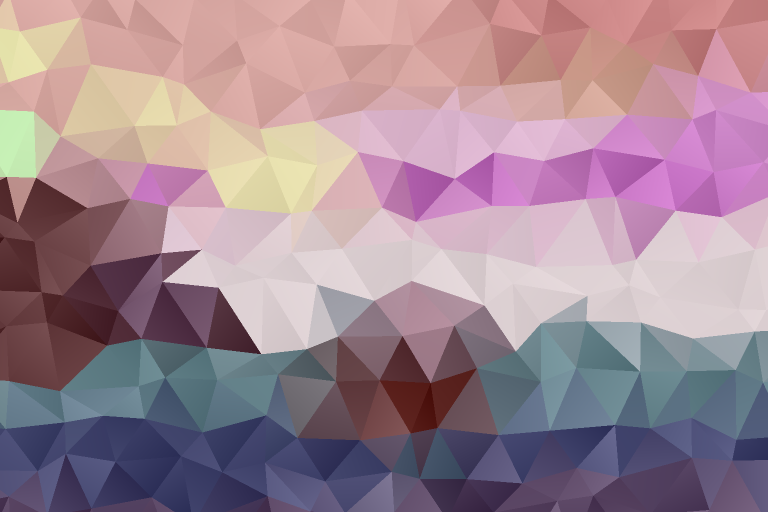
Give the GLSL for this background, as a Shadertoy shader.

```glsl
// Low-poly landscape: a jittered triangular mesh whose facets each take one
// tone from a painted colour field (sky, magenta clouds, pale haze, dark land),
// then receive their own brightness and a slight linear sheen.

const float ASPECT = 1.5;
const float CELL = 0.098;

const vec3 SALMON = vec3(0.83, 0.64, 0.62);
const vec3 CLAY   = vec3(0.77, 0.50, 0.50);
const vec3 TAN    = vec3(0.80, 0.63, 0.54);
const vec3 LEMON  = vec3(0.90, 0.89, 0.67);
const vec3 MINT   = vec3(0.76, 0.94, 0.70);
const vec3 LILAC  = vec3(0.86, 0.71, 0.81);
const vec3 ORCHID = vec3(0.82, 0.56, 0.80);
const vec3 MAGENTA = vec3(0.74, 0.40, 0.74);
const vec3 HAZE   = vec3(0.86, 0.81, 0.82);
const vec3 MAUVE  = vec3(0.64, 0.49, 0.55);
const vec3 PLUM   = vec3(0.37, 0.25, 0.35);
const vec3 MAROON = vec3(0.36, 0.20, 0.21);
const vec3 EMBER  = vec3(0.42, 0.16, 0.13);
const vec3 STEEL  = vec3(0.62, 0.65, 0.68);
const vec3 TEAL   = vec3(0.40, 0.52, 0.55);
const vec3 INDIGO = vec3(0.27, 0.28, 0.44);

vec2 hash2(vec2 p) {
    vec3 q = fract(vec3(p.xyx) * vec3(0.1031, 0.1030, 0.0973));
    q += dot(q, q.yzx + 33.33);
    return fract((q.xx + q.yz) * q.zy);
}

float gradientDot(vec2 cell, vec2 offset) {
    return dot(hash2(cell + 40.0) * 2.0 - 1.0, offset);
}

float gradientNoise(vec2 p) {
    vec2 i = floor(p), f = fract(p), e = vec2(1, 0);
    vec2 u = f * f * (3.0 - 2.0 * f);
    return mix(mix(gradientDot(i, f), gradientDot(i + e, f - e), u.x),
               mix(gradientDot(i + e.yx, f - e.yx), gradientDot(i + 1.0, f - 1.0), u.x), u.y);
}

// Flat-topped elliptical spot, 1 at the centre
float spot(vec2 p, vec2 centre, vec2 radius) {
    vec2 d = (p - centre) / radius;
    float q = dot(d, d);
    return exp(-q * q);
}

vec3 skyColour(vec2 p) {
    vec3 c = SALMON;
    c = mix(c, CLAY, spot(p, vec2(1.27, 0.97), vec2(0.38, 0.15)));
    c = mix(c, LILAC, spot(p, vec2(0.95, 0.72), vec2(0.42, 0.10)));
    c = mix(c, TAN, 0.8 * spot(p, vec2(1.16, 0.84), vec2(0.24, 0.06)));
    c = mix(c, ORCHID, spot(p, vec2(1.46, 0.72), vec2(0.20, 0.15)));
    // Haze, with a lilac fringe under the clouds
    c = mix(c, HAZE, smoothstep(0.64, 0.52, p.y));
    c = mix(c, LILAC, 0.75 * spot(p, vec2(1.13, 0.575), vec2(0.40, 0.06)));
    c = mix(c, LILAC, 0.5 * spot(p, vec2(0.36, 0.58), vec2(0.18, 0.10)));
    // Warm light on the left
    c = mix(c, LEMON, spot(p, vec2(0.03, 0.91), vec2(0.11, 0.06)));
    c = mix(c, LEMON, 0.8 * spot(p, vec2(0.28, 0.77), vec2(0.15, 0.07)));
    c = mix(c, LEMON, 0.9 * spot(p, vec2(0.56, 0.66), vec2(0.17, 0.085)));
    c = mix(c, MINT, spot(p, vec2(0.0, 0.71), vec2(0.10, 0.06)));
    c = mix(c, MAUVE, 0.6 * spot(p, vec2(0.18, 0.66), vec2(0.09, 0.07)));
    // Magenta clouds
    c = mix(c, MAGENTA, 0.85 * spot(p, vec2(0.32, 0.63), vec2(0.07, 0.035)));
    c = mix(c, MAGENTA, 0.9 * spot(p, vec2(0.90, 0.632), vec2(0.20, 0.05)));
    return mix(c, MAGENTA, 0.9 * spot(p, vec2(1.27, 0.655), vec2(0.22, 0.08)));
}

float ridgeHeight(float x) {
    float slope = 0.63 - 0.1 * x - 0.25 * smoothstep(0.25, 0.50, x);
    float rest = 0.345 + 0.05 * spot(vec2(x, 0), vec2(1.11, 0), vec2(0.10, 1));
    float hill = 0.10 * spot(vec2(x, 0), vec2(0.80, 0), vec2(0.15, 1));
    return mix(slope, rest, smoothstep(0.45, 0.55, x)) + hill;
}

vec3 landColour(vec2 p, float ridge) {
    vec3 c = mix(TEAL, STEEL, smoothstep(0.08, 0.0, ridge - p.y));
    c = mix(c, INDIGO, smoothstep(0.25, 0.13, p.y));
    c = mix(c, TEAL, 0.6 * spot(p, vec2(0.82, 0.08), vec2(0.10, 0.06)));
    c = mix(c, PLUM, 0.7 * smoothstep(0.09, 0.0, p.y + 0.04 * sin(4.0 * p.x)));
    // Left slope
    float foot = 0.25 + 0.08 * smoothstep(0.10, 0.30, p.x);
    vec3 slope = mix(MAROON, PLUM, spot(p, vec2(0.32, 0.42), vec2(0.15, 0.09)));
    slope = mix(slope, MAUVE, 0.65 * spot(p, vec2(0.32, 0.53), vec2(0.13, 0.055)));
    c = mix(c, slope, smoothstep(-0.02, 0.02, p.y - foot) * smoothstep(0.50, 0.42, p.x));
    // Central hill
    c = mix(c, MAROON, spot(p, vec2(0.77, 0.24), vec2(0.18, 0.11)));
    c = mix(c, MAUVE, spot(p, vec2(0.83, 0.37), vec2(0.14, 0.085)));
    return mix(c, EMBER, 0.8 * spot(p, vec2(0.84, 0.20), vec2(0.09, 0.05)));
}

vec3 fieldColour(vec2 p) {
    float ridge = ridgeHeight(p.x);
    return mix(skyColour(p), landColour(p, ridge), smoothstep(0.012, -0.012, p.y - ridge));
}

// Jittered vertex of a skewed lattice
vec2 meshVertex(vec2 id) {
    vec2 j = (hash2(id + 17.0) - 0.5) * 0.68;
    return CELL * (vec2(id.x + 0.5 * id.y, 0.866 * id.y) + j);
}

float cross2(vec2 a, vec2 b) { return a.x * b.y - a.y * b.x; }

bool insideTriangle(vec2 p, vec2 a, vec2 b, vec2 c) {
    return min(cross2(b - a, p - a), min(cross2(c - b, p - b), cross2(a - c, p - c))) >= 0.0;
}

vec3 facetColour(vec2 p) {
    vec2 base = vec2(p.x - p.y * 0.57735, p.y / 0.866) / CELL;
    vec2 centre = p, seed = floor(base);
    for (int k = 0; k < 18; k++) {
        int n = k / 2;
        vec2 id = floor(base) + vec2(n % 3 - 1, n / 3 - 1);
        float upper = float(k % 2);
        vec2 a = meshVertex(id + upper), b = meshVertex(id + vec2(1.0 - upper, upper));
        vec2 c = meshVertex(id + vec2(upper, 1.0 - upper));
        if (insideTriangle(p, a, b, c)) {
            centre = (a + b + c) / 3.0;
            seed = id + upper * 71.0;
            break;
        }
    }
    vec2 random = hash2(seed + 5.0) - 0.5;
    vec3 c = fieldColour(centre + random * 0.03);
    float contrast = mix(0.20, 0.06, smoothstep(0.3, 0.8, c.g));
    float sheen = dot(p - centre, random) / CELL;
    return c + contrast * (random.x + 0.7 * sheen + 0.4 * gradientNoise(centre * 6.0));
}

void mainImage(out vec4 fragColor, in vec2 fragCoord) {
    vec3 sum = vec3(0);
    // Four samples smooth the facet edges
    for (int s = 0; s < 4; s++) {
        vec2 offset = vec2(s % 2, s / 2) * 0.5 - 0.25;
        sum += facetColour((fragCoord + offset) / iResolution.xy * vec2(ASPECT, 1));
    }
    fragColor = vec4(clamp(sum * 0.25, 0.0, 1.0), 1.0);
}
```
